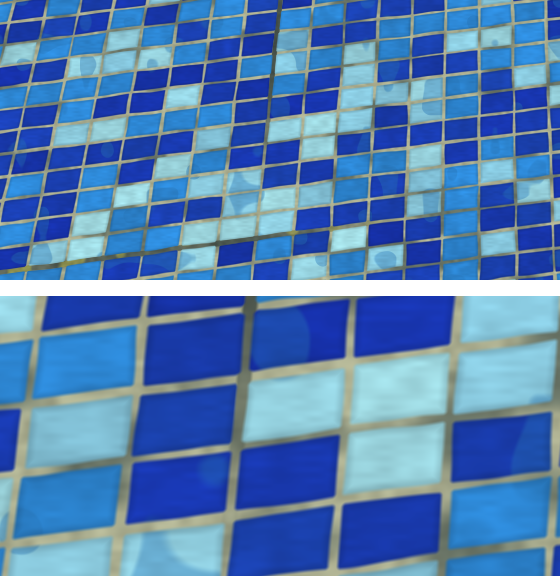
Top: the whole. Bottom: its middle third, enlarged.
Give the GLSL for this texture, as a WebGL 1 fragment shader.

```glsl
precision highp float;
// Blue pool mosaic seen at a slant: a projective grid of glazed tiles in three
// blues, each picked and shifted by a hash, set in tan grout that noise stains
// olive. Two worn seams, glaze blots and a fine ripple finish the surface.

uniform vec2 u_resolution;

// Lengths are in canvas heights, with y measured down from the top edge.
const vec3 NAVY = vec3(0.085, 0.185, 0.655);
const vec3 AZURE = vec3(0.175, 0.525, 0.825);
const vec3 AQUA = vec3(0.620, 0.840, 0.865);
const vec3 GROUT = vec3(0.670, 0.680, 0.560);
const vec3 OLIVE = vec3(0.270, 0.330, 0.310);
const vec3 LICHEN = vec3(0.620, 0.620, 0.300);

const float NAVY_SHARE = 0.43;
const float AZURE_SHARE = 0.33;
const float PLUMB_X = 1.711;                   // the one upright column line
const vec2 COLUMN_WIDTH = vec2(0.1185, 0.0169); // at the top, growth downward
const vec2 ROW_SLOPE = vec2(0.122, 0.012);     // at the top, growth downward
const vec2 ROW_ORIGIN = vec2(1.029, 0.836);    // a point on row line zero
const float ROW_HEIGHT = 0.0865;
const float ROW_SQUEEZE = 0.0078;
const float GROUT_HALF = 0.0052;
const float CORNER = 0.004;
const float EDGE_SOFT = 0.0032;
const float TILE_SHIFT = 0.0017;
const float WOBBLE = 0.0045;
const float DARK_COLUMN = -6.0;                // worn vertical seam
const float DARK_ROW = 0.0;                    // worn horizontal seam

float hash(vec2 p) {
  vec3 a = fract(vec3(p.xyx + 61.0) * 0.1031);
  a += dot(a, a.yzx + 33.33);
  return fract((a.x + a.y) * a.z);
}

float noise(vec2 p) {
  vec2 i = floor(p);
  vec2 f = fract(p);
  f = f * f * (3.0 - 2.0 * f);
  return mix(mix(hash(i), hash(i + vec2(1.0, 0.0)), f.x),
             mix(hash(i + vec2(0.0, 1.0)), hash(i + vec2(1.0, 1.0)), f.x), f.y);
}

// Canvas point to column and row coordinates.
vec2 slantedGrid(vec2 p) {
  float column = (p.x - PLUMB_X) / (COLUMN_WIDTH.x + COLUMN_WIDTH.y * p.y);
  float slope = ROW_SLOPE.x + ROW_SLOPE.y * p.y;
  float drop = p.y + slope * (p.x - ROW_ORIGIN.x) - ROW_ORIGIN.y;
  return vec2(column, drop / (ROW_HEIGHT + ROW_SQUEEZE * drop));
}

float roundedBox(vec2 p, vec2 halfSize, float radius) {
  vec2 d = abs(p) - halfSize + radius;
  return length(max(d, 0.0)) + min(max(d.x, d.y), 0.0) - radius;
}

vec3 tileColor(vec2 id) {
  float pick = hash(id);
  vec3 glaze = AQUA;
  if (pick < NAVY_SHARE) glaze = NAVY;
  else if (pick < NAVY_SHARE + AZURE_SHARE) glaze = AZURE;
  glaze = mix(glaze, AZURE, 0.24 * hash(id + 17.3));
  return glaze * (0.94 + 0.12 * hash(id + 41.7));
}

void main() {
  vec2 p = vec2(gl_FragCoord.x, u_resolution.y - gl_FragCoord.y) / u_resolution.y;
  vec2 bend = vec2(noise(p * 11.0), noise(p * 11.0 + 37.0)) - 0.5;
  vec2 grid = slantedGrid(p + WOBBLE * bend);
  vec2 id = floor(grid);
  vec2 cell = vec2(COLUMN_WIDTH.x + COLUMN_WIDTH.y * p.y, ROW_HEIGHT);

  // Worn seams: one runs down from the top, the other in from the left.
  float columnWear = 1.0 - smoothstep(0.25, 0.70, p.y);
  float rowWear = 1.0 - smoothstep(0.90, 1.60, p.x);
  float columnGap = abs(grid.x - DARK_COLUMN) * cell.x;
  float rowGap = abs(grid.y - DARK_ROW) * cell.y;
  float columnSeam = columnWear * (1.0 - smoothstep(0.006, 0.012, columnGap));
  float rowSeam = rowWear * (1.0 - smoothstep(0.007, 0.013, rowGap));

  // Tile outline, with its own small shift and joint width.
  vec2 shift = (vec2(hash(id + 5.1), hash(id + 9.7)) - 0.5) * 2.0 * TILE_SHIFT;
  float joint = GROUT_HALF * (0.75 + 0.5 * noise(p * 24.0));
  joint += 0.0025 * max(columnSeam, rowSeam);
  float edge = roundedBox((fract(grid) - 0.5) * cell - shift,
                          0.5 * cell - joint, CORNER);
  float soft = max(EDGE_SOFT, 0.7 / u_resolution.y);
  float grout = smoothstep(-soft, soft, edge);

  // Glaze: cloudy tone, rare blots and a faint shade toward the rim.
  vec3 tile = tileColor(id);
  tile *= 0.95 + 0.10 * noise(p * 32.0);
  float blot = smoothstep(0.77, 0.82, noise(p * 13.0 + 80.0));
  tile = mix(tile, AZURE * 0.85, 0.38 * blot);
  tile *= 1.0 - 0.12 * smoothstep(-0.012, 0.0, edge);

  // Grout: tan, with olive stains and lichen on the worn row.
  float stain = smoothstep(0.42, 0.85, noise(p * vec2(9.0, 16.0) + 23.0));
  vec3 seam = mix(GROUT, OLIVE, 0.65 * stain);
  seam = mix(seam, OLIVE * 0.75, 0.85 * max(columnSeam, 0.75 * rowSeam));
  float lichen = rowSeam * smoothstep(0.50, 0.75, noise(p * 21.0 + 11.0));
  seam = mix(seam, LICHEN, 0.75 * lichen);
  seam *= 0.91 + 0.18 * noise(p * 70.0);

  // Fine horizontal ripple over the whole surface.
  vec3 color = mix(tile, seam, grout);
  color *= 0.965 + 0.07 * noise(p * vec2(48.0, 150.0));
  gl_FragColor = vec4(color, 1.0);
}
```
